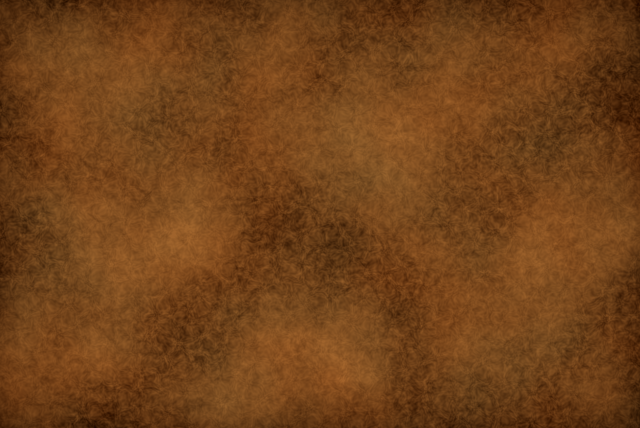
This texture is drawn by a WebGL 1 fragment shader. Its source:

```glsl
precision highp float;

uniform vec2 u_resolution;

#define CLOUD_SCALE 3.1
#define CLOUD_DEPTH 0.60
#define GRAIN_SCALE 48.0
#define GRAIN_DEPTH 0.40
#define FIBRE_WARP 0.010
#define BASE_TONE 0.62
#define EDGE_DEPTH 0.45
#define EDGE_FALLOFF 15.0
#define RUST_DEPTH 0.05

const vec3 DARK_UMBER = vec3(0.29, 0.15, 0.04);
const vec3 LIGHT_TAN = vec3(0.57, 0.35, 0.15);
const mat2 OCTAVE_TURN = mat2(0.8, 0.6, -0.6, 0.8);

// Unit gradient at a lattice point
vec2 gradient(vec2 cell) {
  vec3 h = fract(cell.xyx * vec3(0.1031, 0.1030, 0.0973));
  h += dot(h, h.yzx + 33.33);
  float angle = 6.28318 * fract((h.x + h.y) * h.z);
  return vec2(cos(angle), sin(angle));
}

float gradientNoise(vec2 p) {
  vec2 cell = floor(p);
  vec2 f = p - cell;
  vec2 w = f * f * f * (f * (f * 6.0 - 15.0) + 10.0);
  float a = dot(gradient(cell), f);
  float b = dot(gradient(cell + vec2(1.0, 0.0)), f - vec2(1.0, 0.0));
  float c = dot(gradient(cell + vec2(0.0, 1.0)), f - vec2(0.0, 1.0));
  float d = dot(gradient(cell + 1.0), f - 1.0);
  return mix(mix(a, b, w.x), mix(c, d, w.x), w.y);
}

// Broad stains that break up into ragged borders
float clouds(vec2 p) {
  float sum = 0.0;
  float amplitude = 1.0;
  for (int i = 0; i < 5; i++) {
    sum += amplitude * gradientNoise(p);
    p = OCTAVE_TURN * p * 2.03 + 17.3;
    amplitude *= 0.55;
  }
  return sum;
}

// Fine leathery grain, bent into short fibres
float grain(vec2 p) {
  vec2 bend = vec2(gradientNoise(p * 31.0), gradientNoise(p * 31.0 + 57.0));
  p = (p + FIBRE_WARP * bend) * GRAIN_SCALE;
  float sum = 0.0;
  float amplitude = 0.75;
  for (int i = 0; i < 3; i++) {
    sum += amplitude * gradientNoise(p);
    p = OCTAVE_TURN * p * 1.93 + 9.7;
    amplitude *= 0.95;
  }
  return sum;
}

// Darkening that gathers along the borders and in the corners
float edgeShade(vec2 p, vec2 size) {
  vec2 inset = min(p, size - p);
  vec2 shade = exp(-EDGE_FALLOFF * inset);
  return shade.x + shade.y;
}

void main() {
  vec2 p = gl_FragCoord.xy / u_resolution.y;
  vec2 size = u_resolution / u_resolution.y;

  float stain = clouds(p * CLOUD_SCALE + vec2(4.7, 12.1));
  float roughness = mix(1.35, 0.8, smoothstep(-0.4, 0.3, stain));

  float tone = BASE_TONE + CLOUD_DEPTH * stain;
  tone += GRAIN_DEPTH * roughness * grain(p + 3.0);
  tone -= EDGE_DEPTH * edgeShade(p, size);
  tone = clamp(tone, -0.6, 1.2);

  vec3 color = mix(DARK_UMBER, LIGHT_TAN, tone);

  // Rusty and olive drift of the hue
  float rust = gradientNoise(p * 4.3 + 31.0) + 0.4 * gradientNoise(p * 13.0 + 8.0);
  color += RUST_DEPTH * rust * vec3(0.5, -0.3, -0.4);

  gl_FragColor = vec4(max(color, vec3(0.02, 0.01, 0.005)), 1.0);
}
```
